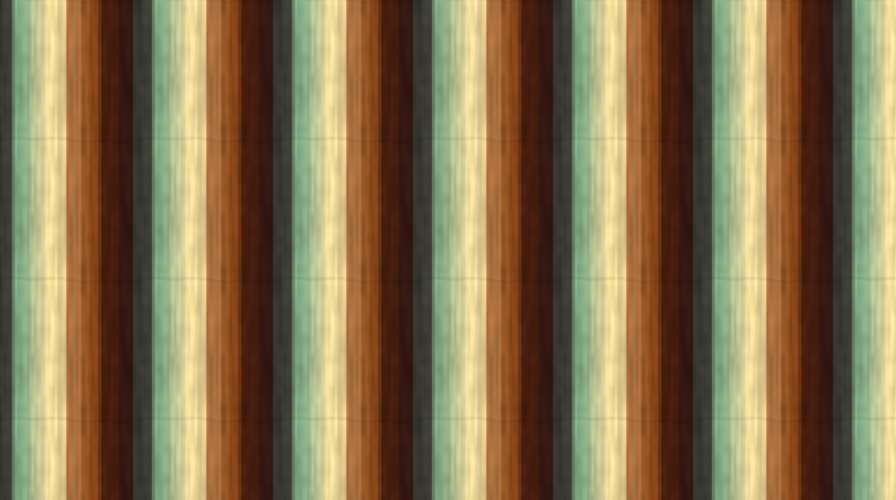
Reproduce this pattern procedurally as a WebGL 1 fragment shader.

```glsl
precision highp float;
// Worn vertical stripes running from sea green through cream and rust to umber.
// A square tile repeats across and down; each tile stacks soft-edged bands,
// then adds wrapped streak noise, layered-sine blotches and a faint crease.
uniform vec2 u_resolution;

const float TILES_ACROSS = 6.4;
const float TAU = 6.2831853;

float hash(vec2 cell) {
  return fract(sin(dot(cell, vec2(12.99, 78.23))) * 4375.85);
}

// Smooth value noise that wraps after one tile.
float tileNoise(vec2 tile, vec2 cells) {
  vec2 p = tile * cells;
  vec2 i = floor(p);
  vec2 f = fract(p);
  f = f * f * (3.0 - 2.0 * f);
  vec2 a = mod(i, cells);
  vec2 b = mod(i + 1.0, cells);
  float low = mix(hash(a), hash(vec2(b.x, a.y)), f.x);
  float high = mix(hash(vec2(a.x, b.y)), hash(b), f.x);
  return mix(low, high, f.y);
}

// Replaces the colour to the right of an edge.
vec3 band(vec3 base, vec3 next, float x, float edge, float soft) {
  return mix(base, next, smoothstep(edge - soft, edge + soft, x));
}

vec3 stripes(float x, float aa) {
  float crisp = max(aa, 0.005);
  float soft = max(aa, 0.018);
  vec3 slate = vec3(0.23, 0.23, 0.20);
  vec3 c = slate;
  c = band(c, vec3(0.42, 0.50, 0.38), x, 0.086, crisp);
  c = band(c, vec3(0.48, 0.64, 0.50), x, 0.106, crisp);
  c = band(c, vec3(0.58, 0.69, 0.53), x, 0.175, soft);
  c = band(c, vec3(0.73, 0.77, 0.58), x, 0.220, soft);
  c = band(c, vec3(0.82, 0.81, 0.60), x, 0.270, soft);
  c = band(c, vec3(0.94, 0.86, 0.60), x, 0.325, crisp);
  c = band(c, vec3(0.88, 0.79, 0.56), x, 0.410, crisp);
  c = band(c, vec3(0.66, 0.43, 0.24), x, 0.474, crisp);
  c = band(c, vec3(0.58, 0.33, 0.14), x, 0.580, crisp);
  c = band(c, vec3(0.53, 0.27, 0.09), x, 0.640, crisp);
  c = band(c, vec3(0.41, 0.19, 0.07), x, 0.700, crisp);
  c = band(c, vec3(0.28, 0.12, 0.06), x, 0.725, crisp);
  c = band(c, vec3(0.20, 0.09, 0.07), x, 0.845, soft);
  c = band(c, slate, x, 0.950, crisp);
  return c;
}

// Broad uneven fading, seamless across the tile.
float blotches(vec2 tile) {
  vec2 p = tile * TAU;
  float wave = sin(p.y + 1.2 * sin(p.x));
  wave += 0.6 * sin(2.0 * p.y + 3.0 * p.x + sin(p.y));
  wave += 0.4 * sin(5.0 * p.x - 3.0 * p.y + 2.0 * sin(p.x));
  return wave * 0.5;
}

// A thin, slightly wavy horizontal line at the tile seam.
float crease(vec2 tile, float width) {
  float offset = 0.012 * sin(TAU * tile.x) + 0.006 * sin(3.0 * TAU * tile.x);
  float d = abs(fract(tile.y + offset + 0.5) - 0.5);
  return 1.0 - smoothstep(0.0, width, d);
}

void main() {
  float scale = TILES_ACROSS / u_resolution.x;
  vec2 fromTop = vec2(gl_FragCoord.x, u_resolution.y - gl_FragCoord.y);
  vec2 tile = fract(fromTop * scale);
  vec3 color = stripes(tile.x, scale);

  // Fine brushed streaks, long along the stripes.
  float streak = tileNoise(tile, vec2(60.0, 3.0)) - 0.5;
  streak += 0.6 * (tileNoise(tile, vec2(27.0, 2.0)) - 0.5);
  // Small worn patches.
  float wear = tileNoise(tile, vec2(22.0, 14.0)) - 0.5;

  color *= 1.0 + 0.10 * streak + 0.07 * wear + 0.035 * blotches(tile);
  color += 0.020 * streak + 0.012 * wear;
  color *= 1.0 - 0.07 * crease(tile, 0.022);

  gl_FragColor = vec4(clamp(color, 0.0, 1.0), 1.0);
}
```
